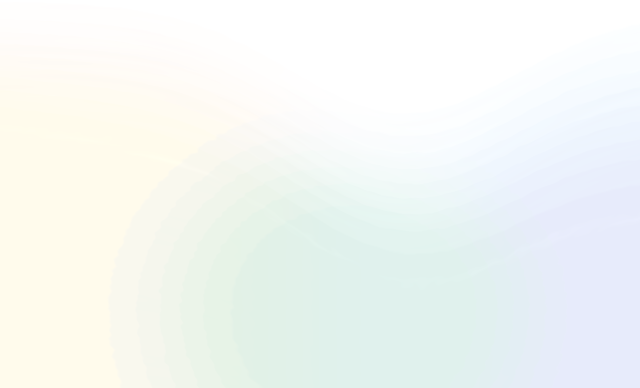
A Shadertoy shader for this background:

```glsl
// Pale pastel backdrop: cream on the left, a round mint glow, lavender on the
// right, all dissolving upward into white along a sagging wave. Both blends
// are terraced; gradient noise roughens the steps and adds faint streaks.

const vec3 WHITE     = vec3(1.0);
const vec3 CREAM     = vec3(1.000, 0.986, 0.925);
const vec3 MINT_WARM = vec3(0.885, 0.945, 0.903);
const vec3 MINT_COOL = vec3(0.877, 0.945, 0.929);
const vec3 LAVENDER  = vec3(0.907, 0.923, 0.984);

// Hue shifts that appear halfway through the fade to white
const vec3 BLUSH_SHIFT = vec3( 0.000, -0.008, 0.004);
const vec3 GREEN_SHIFT = vec3(-0.004,  0.007, 0.002);
const vec3 SKY_SHIFT   = vec3(-0.010,  0.008, 0.006);
// Hue shift along the outer rim of the glow on the cream side
const vec3 RIM_SHIFT   = vec3(-0.003, -0.008, 0.014);

const vec2  GLOW_CENTER = vec2(0.56, 0.205); // fraction of the canvas
const float GLOW_CORE   = 0.24;              // radii in canvas heights
const float GLOW_LEFT   = 0.73;
const float GLOW_RIGHT  = 0.60;
const float GLOW_RISE   = 1.20;              // squeeze above the center

const float WAVE_X     = 0.63;  // where the white dips lowest
const float WAVE_SPAN  = 0.25;
const float WAVE_DEPTH = 0.27;
const float WAVE_LIFT  = 0.05;
const float FADE_LEFT  = 0.38;  // thickness of the fade at each side
const float FADE_RIGHT = 0.58;

const float FADE_TERRACES = 9.0;
const float GLOW_TERRACES = 6.0;
const float STEP_SOFTNESS = 0.05;
const float EDGE_JITTER   = 0.012;
const float STREAK_AMOUNT = 0.008;
const float CREASE_AMOUNT = 0.010;
const float CREASE_WIDTH  = 0.035;

vec2 hashGradient(vec2 cell) {
    vec2 h = vec2(dot(cell, vec2(127.1, 311.7)), dot(cell, vec2(269.5, 183.3)));
    return 2.0 * fract(sin(h) * 43758.5) - 1.0;
}

float gradientNoise(vec2 p) {
    vec2 i = floor(p), f = fract(p);
    vec2 u = f * f * f * (f * (f * 6.0 - 15.0) + 10.0);
    vec2 e = vec2(0.0, 1.0);
    float low  = mix(dot(hashGradient(i), f),
                     dot(hashGradient(i + e.yx), f - e.yx), u.x);
    float high = mix(dot(hashGradient(i + e.xy), f - e.xy),
                     dot(hashGradient(i + e.yy), f - e.yy), u.x);
    return mix(low, high, u.y);
}

// Turns a ramp into steps with smoothed edges
float terrace(float t, float count) {
    float s = t * count;
    float rise = smoothstep(0.5 - STEP_SOFTNESS, 0.5 + STEP_SOFTNESS, fract(s));
    return (floor(s) + rise) / count;
}

void mainImage(out vec4 fragColor, in vec2 fragCoord) {
    vec2 uv = fragCoord / iResolution.xy;
    float aspect = iResolution.x / iResolution.y;

    // Depth below the wavy white edge, 0 to 1 through the fade
    float bend = (uv.x - WAVE_X) / WAVE_SPAN;
    float depth = 1.0 - uv.y - WAVE_DEPTH * exp(-bend * bend) + WAVE_LIFT;
    float level = depth / mix(FADE_LEFT, FADE_RIGHT, uv.x);
    float streak = gradientNoise(vec2(uv.x * 5.0, depth * 42.0));
    float ripple = EDGE_JITTER * gradientNoise(vec2(uv.x * 45.0, depth * 60.0));
    float fade = terrace(smoothstep(0.0, 1.0, level + ripple), FADE_TERRACES);

    // Cream to lavender, with the mint glow between them
    float rightness = smoothstep(0.38, 0.80, uv.x);
    vec2 fromGlow = (uv - GLOW_CENTER) * vec2(aspect, 1.0);
    fromGlow.y *= fromGlow.y > 0.0 ? GLOW_RISE : 1.0;
    float reach = mix(GLOW_LEFT, GLOW_RIGHT, rightness);
    float glow = 1.0 - smoothstep(GLOW_CORE, reach, length(fromGlow) + ripple);
    glow = terrace(glow, GLOW_TERRACES);
    vec3 mint = mix(MINT_WARM, MINT_COOL, smoothstep(0.35, 0.60, uv.x));
    vec3 pastel = mix(mix(CREAM, LAVENDER, rightness), mint, glow);
    float rim = 9.5 * glow * pow(1.0 - glow, 3.0);
    pastel += RIM_SHIFT * rim * (1.0 - rightness);

    // Dissolve into white, shifting hue on the way
    vec3 shift = mix(mix(BLUSH_SHIFT, SKY_SHIFT, rightness), GREEN_SHIFT, glow);
    float midway = 4.0 * fade * (1.0 - fade);
    vec3 color = mix(WHITE, pastel, fade) + shift * midway;

    // Brushed streaks along the wave and a pale crease at the foot of the fade
    color += STREAK_AMOUNT * streak * (0.05 + midway);
    float crease = smoothstep(CREASE_WIDTH, 0.0, abs(level - 1.0 + 4.0 * ripple));
    color += CREASE_AMOUNT * crease * smoothstep(-0.2, 0.4, streak);

    fragColor = vec4(clamp(color, 0.0, 1.0), 1.0);
}
```
